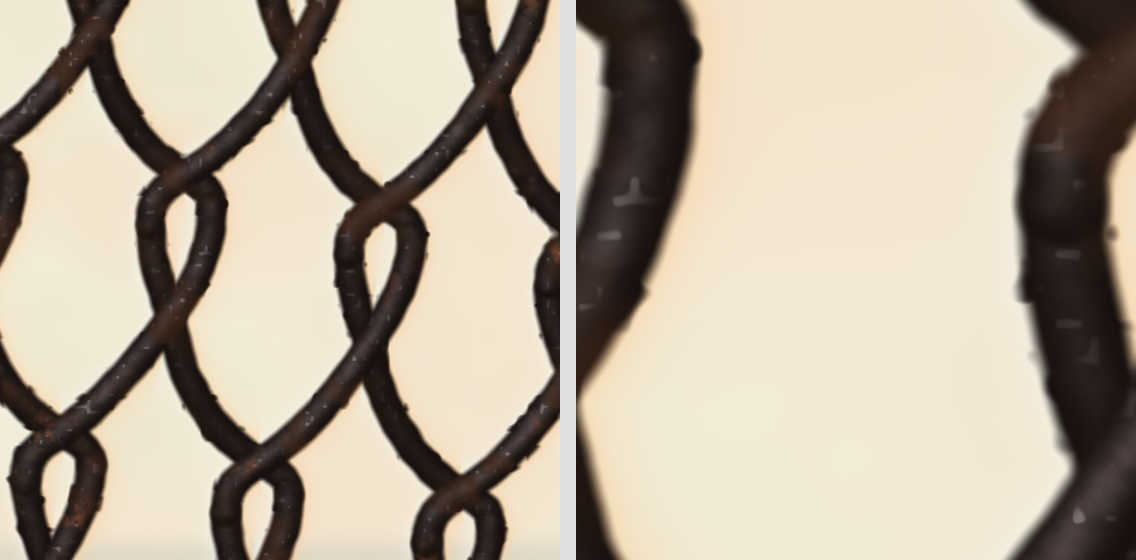
Left, the full canvas; right, a detail of the centre.
This pattern is drawn by a Shadertoy shader. Its source:

```glsl
// Rusty twisted wire mesh with slanted rows of loops against a pale cream sky.

const vec2 COLUMN_STEP = vec2(0.357, -0.052);
const vec2 ROW_STEP = vec2(0.138, -0.510);
const vec2 FIRST_KNOT = vec2(0.336, 0.690);
const float WIRE_RADIUS = 0.0268;
const float SOFTNESS = 0.0058;
const int CURVE_STEPS = 6;

float hash(vec2 p) {
    vec3 q = fract(vec3(p.xyx) * 0.1031);
    q += dot(q, q.yzx + 33.33);
    return fract((q.x + q.y) * q.z);
}

float noise(vec2 p) {
    vec2 i = floor(p), f = fract(p);
    f = f * f * (3.0 - 2.0 * f);
    return mix(mix(hash(i), hash(i + vec2(1, 0)), f.x),
               mix(hash(i + vec2(0, 1)), hash(i + vec2(1, 1)), f.x), f.y);
}

float fbm(vec2 p) {
    return 0.55 * noise(p) + 0.3 * noise(p * 2.1 + 7.3) + 0.15 * noise(p * 4.3 + 3.1);
}

vec2 bezier(vec2 a, vec2 b, vec2 c, vec2 d, float t) {
    float s = 1.0 - t;
    return s * s * s * a + 3.0 * s * t * (s * b + t * c) + t * t * t * d;
}

// A hit holds the offset from the wire axis (xy) and the wire height (z).
vec3 nearer(vec3 a, vec3 b) {
    return dot(a.xy, a.xy) < dot(b.xy, b.xy) ? a : b;
}

vec3 curveHit(vec2 p, vec2 a, vec2 b, vec2 c, vec2 d, float z0, float z1) {
    vec3 hit = vec3(9.0, 9.0, 0.0);
    vec2 start = a;
    for (int i = 1; i <= CURVE_STEPS; i++) {
        float t = float(i) / float(CURVE_STEPS);
        vec2 end = bezier(a, b, c, d, t);
        vec2 span = end - start;
        float h = clamp(dot(p - start, span) / dot(span, span), 0.0, 1.0);
        float along = t + (h - 1.0) / float(CURVE_STEPS);
        hit = nearer(hit, vec3(p - start - span * h, mix(z0, z1, along)));
        start = end;
    }
    return hit;
}

// Strands of one loop that pass behind: upper left arm and left lower side.
vec3 backStrands(vec2 p, vec2 left, vec2 right, vec2 foot) {
    vec2 bend = vec2(-0.026, 0.0065);
    vec3 arm = curveHit(p, foot - ROW_STEP, vec2(-0.150, 0.156), vec2(-0.104, 0.059), bend, 0.0, 0.1);
    vec3 turn = curveHit(p, bend, vec2(0.016, -0.017), vec2(0.044, -0.026), right, 0.1, 0.5);
    vec3 side = curveHit(p, left, vec2(-0.069, -0.143), vec2(-0.055, -0.195), foot, 0.5, 0.0);
    return nearer(nearer(arm, turn), side);
}

// Strands that pass in front: upper right arm and right lower side.
vec3 frontStrands(vec2 p, vec2 left, vec2 right, vec2 foot) {
    vec2 knot = vec2(0.0);
    vec3 arm = curveHit(p, foot + COLUMN_STEP - ROW_STEP, vec2(0.137, 0.124), vec2(0.078, 0.0495), knot, 1.0, 1.0);
    vec3 turn = curveHit(p, knot, vec2(-0.052, -0.029), vec2(-0.069, -0.052), left, 1.0, 0.5);
    vec3 side = curveHit(p, right, vec2(0.044, -0.130), vec2(0.0065, -0.195), foot, 0.5, 1.0);
    return nearer(nearer(arm, turn), side);
}

// Dark round metal with a grey sheen, brown mottling and orange rust spots.
vec3 wireColor(vec2 p, vec3 hit) {
    vec2 n = hit.xy / WIRE_RADIUS - vec2(-0.12, 0.18);
    float sheen = exp(-3.2 * dot(n, n)) * mix(0.25, 1.0, hit.z);
    float grain = fbm(p * 48.0);
    vec3 color = mix(vec3(0.085, 0.06, 0.05), vec3(0.32, 0.275, 0.27), sheen * (0.4 + 0.8 * grain));
    float brown = smoothstep(0.42, 0.75, fbm(p * 17.0 + 5.0)) * (0.3 + 0.6 * hit.z);
    color = mix(color, vec3(0.27, 0.165, 0.10), 0.65 * brown);
    float rust = smoothstep(0.72, 0.9, noise(p * 13.0 + 21.0)) * smoothstep(0.4, 0.65, grain);
    color = mix(color, vec3(0.52, 0.27, 0.16), rust * sheen);
    return color + 0.2 * smoothstep(0.78, 0.95, noise(p * 95.0)) * sheen;
}

vec3 skyColor(vec2 p) {
    vec3 color = mix(vec3(0.925, 0.895, 0.795), vec3(0.955, 0.93, 0.85), fbm(p * 4.0));
    color = mix(color, vec3(0.96, 0.88, 0.79), 0.6 * smoothstep(0.5, 0.8, noise(p * 3.0 + 2.0)));
    return mix(color, vec3(0.84, 0.83, 0.77), 0.7 * smoothstep(0.06, 0.0, p.y));
}

// Lens fringe beside a wire: peach on its right, white on its left.
vec3 addFringe(vec3 color, vec3 hit, float gap) {
    vec3 tint = mix(vec3(0.95, 0.96, 0.93), vec3(0.98, 0.81, 0.60), smoothstep(-0.01, 0.02, hit.x));
    return mix(color, tint, 0.65 * exp(-max(gap, 0.0) / 0.012));
}

void mainImage(out vec4 fragColor, in vec2 fragCoord) {
    vec2 p = fragCoord / iResolution.xy;
    vec2 bent = p + 0.009 * (vec2(noise(p * 6.0), noise(p * 6.0 + 31.0)) - 0.5) - FIRST_KNOT;
    vec2 cell = round(inverse(mat2(COLUMN_STEP, ROW_STEP)) * bent);
    vec2 left = vec2(-0.069, -0.094), right = vec2(0.044, -0.061), foot = vec2(-0.030, -0.254);

    vec3 back = vec3(9.0, 9.0, 0.0), front = back;
    for (int j = -1; j <= 1; j++)
    for (int i = -1; i <= 1; i++) {
        vec2 id = cell + vec2(i, j);
        vec2 q = bent - id.x * COLUMN_STEP - id.y * ROW_STEP;
        back = nearer(back, backStrands(q, left, right, foot));
        front = nearer(front, frontStrands(q, left, right, foot));
    }

    // Rough edges with occasional small burrs.
    float burr = 0.004 * smoothstep(0.7, 0.95, noise(p * 55.0 + 9.0));
    float radius = WIRE_RADIUS + 0.003 * (noise(p * 38.0) - 0.5) + burr;
    float backGap = length(back.xy) - radius, frontGap = length(front.xy) - radius;
    float soft = max(SOFTNESS, 1.0 / iResolution.y);

    vec3 color = addFringe(skyColor(p), nearer(back, front), min(backGap, frontGap));
    color = mix(color, wireColor(p, back), smoothstep(soft, -soft, backGap));
    color = mix(color, wireColor(p, front), smoothstep(soft, -soft, frontGap));
    fragColor = vec4(color, 1.0);
}
```
